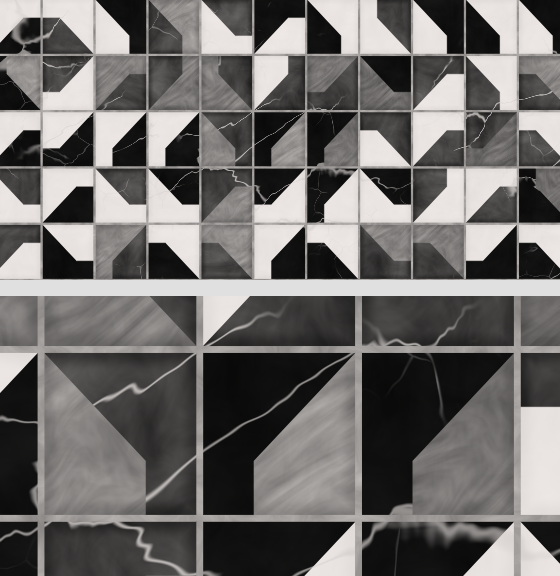
Top, the full canvas; bottom, a detail of the centre.
Write a WebGL 1 fragment shader that draws this pattern.

```glsl
precision highp float;

uniform vec2 u_resolution;

#define TILE vec2(0.189, 0.201)
#define SHIFT vec2(0.0405, 0.0)
#define GROUT_WIDTH 0.0082
#define NOTCH 0.66
#define WHITE_SHARE 0.73
#define BLACK_SHARE 0.57
#define VEIN_SCALE vec2(2.2, 5.5)
#define VEIN_ANGLE 0.5
#define TINT vec3(1.02, 0.997, 0.985)
#define GROUT_TONE 0.62

float hash(vec2 p) {
  vec3 q = fract(p.xyx * 0.1031);
  q += dot(q, q.yzx + 33.33);
  return fract((q.x + q.y) * q.z);
}

mat2 rotation(float a) {
  return mat2(cos(a), -sin(a), sin(a), cos(a));
}

// Layered, self-warping sines, roughly -1 to 1
float ripple(vec2 p) {
  float sum = 0.0, amp = 0.6;
  for (int i = 0; i < 6; i++) {
    p = mat2(0.8, -0.6, 0.6, 0.8) * p * 1.7 + 1.3;
    p += 0.6 * sin(p.yx);
    sum += amp * sin(p.x) * sin(p.y);
    amp *= 0.65;
  }
  return sum;
}

// Cellular noise: gap between the two nearest seeds, zero on cell borders
float cellGap(vec2 p) {
  vec2 base = floor(p), nearest = vec2(8.0);
  for (int y = -1; y <= 1; y++) {
    for (int x = -1; x <= 1; x++) {
      vec2 c = base + vec2(x, y);
      float d = length(c + vec2(hash(c), hash(c + 57.0)) - p);
      nearest = vec2(min(nearest.x, d), min(max(nearest.x, d), nearest.y));
    }
  }
  return nearest.y - nearest.x;
}

// Bold veins run on across tiles, fine cracks differ in each tile
float veins(vec2 p, vec2 tileOffset, float pixel) {
  vec2 warp = vec2(ripple(p * 4.0), ripple(p * 4.0 + 9.0));
  vec2 q = rotation(VEIN_ANGLE) * p * VEIN_SCALE + 20.0;
  float width = 0.035 + 0.09 * smoothstep(0.1, 0.9, ripple(p * 5.0 + 3.0));
  float bold = 1.0 - smoothstep(0.0, max(width, 8.0 * pixel), cellGap(q + 0.22 * warp));
  bold *= smoothstep(-0.05, 0.35, ripple(p * 2.3 + 1.0));

  vec2 f = (p + tileOffset) * 8.0 + 0.35 * warp.yx;
  float fine = 1.0 - smoothstep(0.0, max(0.045, 14.0 * pixel), cellGap(f));
  fine *= smoothstep(0.1, 0.6, ripple((p + tileOffset) * 4.0 + 5.0));
  return max(bold * 0.9, fine * 0.4);
}

// Kinds: 0 white marble, 1 black marble, 2 charcoal marble, 3 rough slate
float stone(float kind, vec2 p, vec2 tileOffset, float vein, float edge) {
  float cloud = ripple((p + tileOffset) * 9.0);
  float grain = ripple(p * 28.0);
  float bevel = smoothstep(0.0, 0.022, edge);
  if (kind < 0.5) {
    return (0.897 + 0.012 * cloud + 0.008 * grain - 0.05 * vein) * mix(0.97, 1.0, bevel);
  }
  if (kind < 1.5) {
    return mix(0.06 + 0.018 * cloud + 0.01 * grain, 0.8, vein * 0.75);
  }
  if (kind < 2.5) {
    float tone = (0.27 + 0.09 * cloud + 0.03 * grain) * mix(0.65, 1.0, bevel);
    return mix(tone, 0.85, vein * 0.85);
  }
  // Slanted ridges, lit from one side
  vec2 ridge = rotation(0.7) * (p + tileOffset) * vec2(9.0, 22.0);
  float relief = ripple(ridge) - ripple(ridge + vec2(0.1, 0.16));
  float tone = 0.42 + 0.16 * hash(tileOffset * 31.0);
  return (tone + 0.1 * relief + 0.04 * cloud + 0.03 * grain) * mix(0.85, 1.0, bevel);
}

void main() {
  float pixel = 1.0 / u_resolution.y;
  vec2 p = gl_FragCoord.xy * pixel;
  vec2 grid = (p + SHIFT) / TILE;
  vec2 id = floor(grid), cell = fract(grid);
  vec2 toEdge = min(cell, 1.0 - cell) * TILE;
  float edge = min(toEdge.x, toEdge.y) - 0.5 * GROUT_WIDTH;

  // Turn or mirror each tile
  if (hash(id + 11.0) < 0.5) cell.x = 1.0 - cell.x;
  if (hash(id + 23.0) < 0.5) cell.y = 1.0 - cell.y;
  if (hash(id + 37.0) < 0.5) cell = cell.yx;

  // Diagonal from one corner, then straight to the far side
  float split = min(cell.y, NOTCH) - cell.x;
  float soft = 0.9 * pixel / TILE.y;
  float side = smoothstep(-soft, soft, split);
  if (hash(id + 41.0) < 0.5) side = 1.0 - side;

  // Pair a light stone with a dark one
  bool hasWhite = hash(id + 53.0) < WHITE_SHARE;
  float lightKind = hasWhite ? 0.0 : 3.0;
  float darkKind = hash(id + 67.0) < (hasWhite ? BLACK_SHARE : 0.25) ? 1.0 : 2.0;

  vec2 tileOffset = 3.0 * vec2(hash(id + 71.0), hash(id + 83.0));
  float vein = veins(p, tileOffset, pixel);
  float tone = mix(stone(lightKind, p, tileOffset, vein, edge),
                   stone(darkKind, p, tileOffset, vein, edge), side);

  // Grainy grout
  float grout = GROUT_TONE + 0.09 * ripple(p * 30.0 + 7.0);
  tone = mix(grout, tone, smoothstep(-0.6 * pixel, 0.6 * pixel, edge));

  gl_FragColor = vec4(clamp(tone * TINT, 0.0, 1.0), 1.0);
}
```
